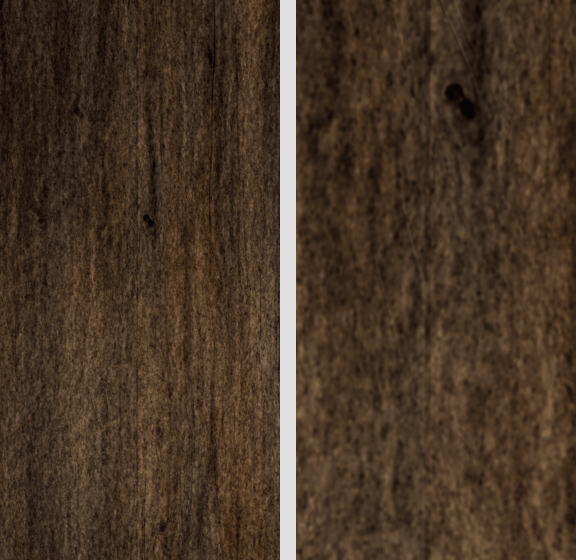
Left, the full canvas; right, a detail of the centre.
Reproduce this texture procedurally as a Shadertoy shader.

```glsl
#define DARK vec3(0.13, 0.08, 0.05)
#define LIGHT vec3(0.40, 0.31, 0.22)
#define WARM_SHIFT vec3(0.020, -0.002, -0.022)
#define STREAKS 0.20
#define FIBRES 0.33
#define RELIEF 0.40
#define CRACKS 0.38
#define SEAM_X 0.49
#define KNOT_COUNT 6

// Knot centre (x, y) and darkness (z)
const vec3 KNOTS[KNOT_COUNT] = vec3[KNOT_COUNT](
    vec3(0.53, 1.21, 1.0), vec3(0.29, 1.59, 0.50), vec3(0.57, 0.46, 0.55),
    vec3(0.58, 0.12, 0.50), vec3(0.36, 0.06, 0.40), vec3(0.14, 1.23, 0.40));

vec2 hash2(vec2 p) {
    vec3 h = fract(p.xyx * vec3(0.1031, 0.1030, 0.0973));
    h += dot(h, h.yzx + 33.33);
    return fract((h.xx + h.yz) * h.zy);
}

// Cellular noise: one soft bump of random height per cell, about -1 to 1
float bumps(vec2 p) {
    vec2 cell = floor(p);
    float sum = 0.0;
    for (int j = -1; j <= 1; j++)
    for (int i = -1; i <= 1; i++) {
        vec2 id = cell + vec2(i, j);
        vec2 d = p - id - hash2(id);
        float k = max(0.0, 1.0 - dot(d, d));
        sum += (2.0 * hash2(id + 71.7).x - 1.0) * k * k;
    }
    return sum;
}

// Thin lines along the zero contour of the noise
float contour(vec2 p, float width) {
    return 1.0 - smoothstep(0.0, width, abs(bumps(p)));
}

// Slow sideways drift of the grain
float drift(vec2 p) {
    return 0.008 * sin(2.3 * p.y + 5.0 * p.x) + 0.004 * sin(6.1 * p.y - 9.0 * p.x + 1.0)
         + 0.002 * sin(17.0 * p.y + 23.0 * p.x);
}

// Height of the worn surface: long ridges, slanted scales and curved tool marks
float surface(vec2 p) {
    vec2 w = p + 0.012 * vec2(sin(19.0 * p.y + 13.0 * p.x), sin(31.0 * p.x - 7.0 * p.y));
    float ridges = bumps(vec2(36.0 * w.x + 5.0 * w.y, 8.0 * w.y));
    float scales = bumps(vec2(58.0 * w.x - 9.0 * w.y, 20.0 * w.y + 12.0 * w.x));
    float creases = contour(vec2(24.0 * w.x + 7.0 * w.y, 7.0 * w.y) + 17.0, 0.16);
    float worn = (1.0 - smoothstep(0.3, 1.0, p.y)) * (1.0 - smoothstep(0.35, 0.6, p.x));
    float marks = contour(vec2(5.0 * w.x + 2.0 * w.y, 8.0 * w.y - 5.0 * w.x) + 4.0, 0.14);
    float broken = smoothstep(-0.2, 0.4, bumps(p * 9.0 + 13.0));
    return 0.45 * ridges + 0.4 * scales - 0.28 * creases - 0.6 * worn * broken * marks;
}

void mainImage(out vec4 fragColor, in vec2 fragCoord) {
    vec2 p = fragCoord / iResolution.xy * vec2(1.0, 2.0);
    vec2 q = p + vec2(drift(p), 0.0);

    // Knots bend the grain and leave dark slanted cores
    float knotShade = 0.0;
    for (int i = 0; i < KNOT_COUNT; i++) {
        vec3 knot = KNOTS[i];
        vec2 d = p - knot.xy;
        d.x += 0.35 * d.y + 0.006 * sin(90.0 * d.y + float(i));
        float r = length(d * vec2(1.0, 0.45));
        float near = exp(-r * r * 900.0);
        q.x -= 0.35 * d.x * near;
        float core = 1.0 - smoothstep(0.004, 0.015, r + 0.008 * bumps(p * 65.0));
        float rings = near * (0.5 + 0.5 * sin(420.0 * r + 3.0 * bumps(p * 30.0)));
        knotShade += knot.z * (0.75 * core + 0.3 * rings);
    }

    // Broad light: dim top and left, brighter lower middle
    float tone = 0.27 + 0.42 * (1.0 - smoothstep(0.4, 2.0, p.y));
    tone -= 0.27 * (1.0 - smoothstep(0.0, 0.33, p.x));
    tone += 0.12 * smoothstep(0.60, 0.78, p.x) * smoothstep(0.5, 1.5, p.y);
    tone -= 0.15 * (1.0 - smoothstep(0.0, 0.3, p.y));
    tone += 0.10 * bumps(p * vec2(3.5, 2.2) + 9.0);

    // Long streaks, stronger on the right
    float right = smoothstep(SEAM_X - 0.005, SEAM_X + 0.005, p.x);
    float streak = bumps(vec2(13.0 * q.x, 0.7 * q.y)) + 0.8 * bumps(vec2(34.0 * q.x, 1.3 * q.y) + 5.0)
                 + 0.8 * bumps(vec2(85.0 * q.x, 3.0 * q.y) + 11.0);
    tone += STREAKS * (0.75 + 0.4 * right) * streak;

    // Dark cracks and the board seam
    float crack = contour(vec2(11.0 * q.x, 0.7 * q.y) + 23.0, 0.09)
                + 0.6 * contour(vec2(23.0 * q.x, 1.6 * q.y) + 57.0, 0.13);
    crack *= smoothstep(-0.3, 0.4, bumps(p * vec2(9.0, 3.0) + 31.0));
    float seam = 1.0 - smoothstep(0.001, 0.006, abs(p.x - SEAM_X));
    tone -= CRACKS * ((0.4 + 0.6 * right) * crack + 0.6 * seam);

    // Side-lit relief
    tone += RELIEF * (surface(q) - surface(q + vec2(-0.005, 0.006)));

    // Fine fibres and pores
    float fibre = 0.5 * bumps(q * vec2(115.0, 24.0)) + 0.7 * bumps(q * vec2(155.0, 75.0) + 3.0)
                + 0.7 * bumps(q * vec2(220.0, 170.0) + 7.0);
    tone += FIBRES * (0.65 + 0.6 * clamp(tone, 0.0, 1.0)) * fibre;
    tone += 0.05 - knotShade;

    // Colour: greyer left board, redder right board
    float warmth = 0.5 * right - 0.15 + 0.7 * bumps(vec2(11.0 * q.x, 1.6 * q.y) + 41.0);
    vec3 wood = mix(DARK, LIGHT, clamp(tone, -0.35, 1.4));
    wood += WARM_SHIFT * clamp(warmth, -0.4, 1.0) * smoothstep(-0.1, 0.5, tone);
    fragColor = vec4(max(wood, 0.015), 1.0);
}
```
